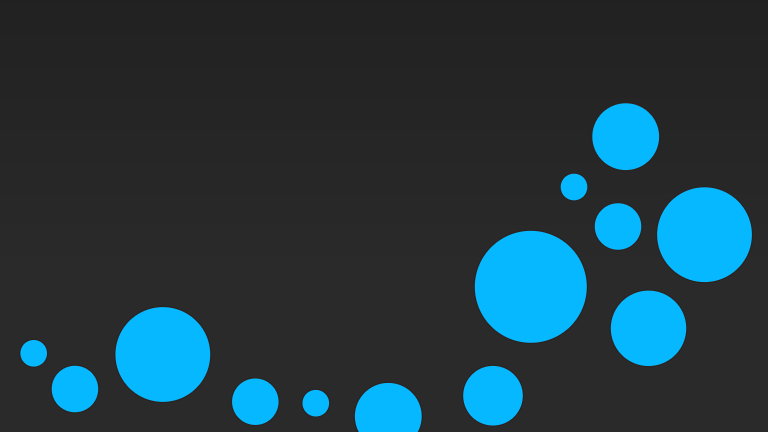
Give the GLSL for this background, as a Shadertoy shader.

```glsl
// Flat blue discs swept in a loose curve along the bottom and up the right side,
// over a charcoal backdrop that darkens toward the top. A signed distance to the
// union of all discs gives the smooth fill and a thin warm rim around it.

#define DISC_COLOR   vec3(0.02, 0.72, 1.00)
#define RIM_COLOR    vec3(0.17, 0.13, 0.12)
#define BACK_TOP     vec3(0.131)
#define BACK_BOTTOM  vec3(0.163)
#define FADE_START   0.40
#define RIM_WIDTH    0.003
#define DISC_COUNT   13

// Each disc: centre x, centre y, radius, in canvas heights.
const vec3 DISCS[DISC_COUNT] = vec3[DISC_COUNT](
    vec3(0.0780, 0.1822, 0.0308),
    vec3(0.1735, 0.0995, 0.0538),
    vec3(0.3769, 0.1794, 0.1097),
    vec3(0.5910, 0.0701, 0.0538),
    vec3(0.7310, 0.0667, 0.0308),
    vec3(0.8988, 0.0363, 0.0773),
    vec3(1.1412, 0.0840, 0.0690),
    vec3(1.2287, 0.3361, 0.1296),
    vec3(1.5012, 0.2400, 0.0873),
    vec3(1.6308, 0.4567, 0.1097),
    vec3(1.4306, 0.4757, 0.0538),
    vec3(1.3287, 0.5671, 0.0308),
    vec3(1.4484, 0.6836, 0.0773));

// Signed distance to the nearest disc edge, negative inside.
float discDistance(vec2 p) {
    float nearest = 1e3;
    for (int i = 0; i < DISC_COUNT; i++) {
        nearest = min(nearest, length(p - DISCS[i].xy) - DISCS[i].z);
    }
    return nearest;
}

// Level charcoal below, fading evenly to the darker top.
vec3 backdrop(float height) {
    float fade = clamp((height - FADE_START) / (1.0 - FADE_START), 0.0, 1.0);
    return mix(BACK_BOTTOM, BACK_TOP, fade);
}

void mainImage(out vec4 fragColor, in vec2 fragCoord) {
    vec2 p = fragCoord / iResolution.y;
    float pixel = 1.0 / iResolution.y;
    float dist = discDistance(p);

    vec3 color = backdrop(p.y);

    // Warm rim just outside each disc, then the disc itself.
    float rim = 1.0 - smoothstep(0.0, RIM_WIDTH, dist - 0.5 * pixel);
    color = mix(color, RIM_COLOR, rim);
    float fill = clamp(0.5 - dist / pixel, 0.0, 1.0);
    color = mix(color, DISC_COLOR, fill);

    fragColor = vec4(color, 1.0);
}
```
